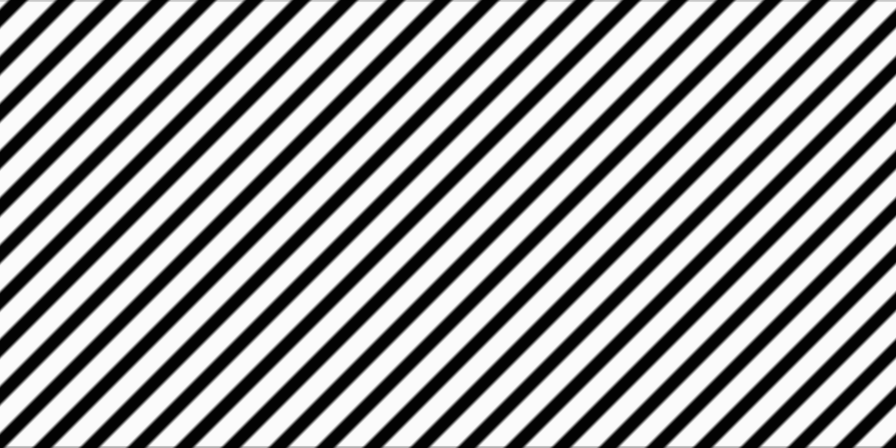
Give the GLSL for this pattern, as a Shadertoy shader.

```glsl
const float STRIPES_ACROSS = 19.0;
const float STRIPE_PHASE = 0.89;     // center of a stripe, in periods
const float STRIPE_HALF_WIDTH = 0.2; // in periods
const float EDGE_SOFTNESS = 0.065;   // in periods
const float RIM_WIDTH = 0.004;       // in canvas heights

const vec3 PAPER = vec3(0.985);
const vec3 INK = vec3(0.012);

// Distance to the nearest stripe center, in periods
float stripeDistance(float position, float phase) {
    return abs(fract(position - phase + 0.5) - 0.5);
}

float softBand(float dist, float halfWidth, float softness) {
    return 1.0 - smoothstep(halfWidth - softness, halfWidth + softness, dist);
}

// Thin shade along one horizontal border
float rimShade(float dist, float width, float strength) {
    return 1.0 - strength * (1.0 - smoothstep(0.5 * width, 1.5 * width, dist));
}

void mainImage(out vec4 fragColor, in vec2 fragCoord) {
    vec2 uv = fragCoord / iResolution.xy;
    float aspect = iResolution.x / iResolution.y;

    // Diagonal coordinate, rising at 45 degrees
    float diagonal = (uv.x - uv.y / aspect) * STRIPES_ACROSS;
    float dist = stripeDistance(diagonal, STRIPE_PHASE);
    float softness = max(EDGE_SOFTNESS, 0.75 * STRIPES_ACROSS / iResolution.x);
    vec3 color = mix(PAPER, INK, softBand(dist, STRIPE_HALF_WIDTH, softness));

    // Faint gray rims at bottom and top
    color *= rimShade(uv.y, RIM_WIDTH, 0.3);
    color *= rimShade(1.0 - uv.y, RIM_WIDTH, 0.2);

    fragColor = vec4(color, 1.0);
}
```
